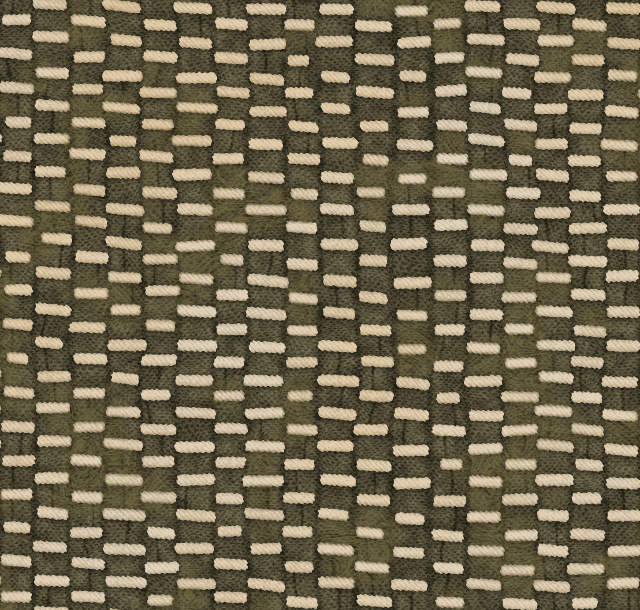
Write a Shadertoy shader that draws this texture.

```glsl
// Olive plain-weave cloth crossed by staggered columns of short twisted cream cords.

const vec2  REPEATS      = vec2(18.0, 18.0);  // columns across, cords down each column
const float CELL_ASPECT  = 1.05;              // cell width over cell height
const float CORD_LENGTH  = 0.525;             // half length, in cell heights
const float CORD_HEIGHT  = 0.165;             // half height
const float CORD_ROUND   = 0.12;              // corner radius
const float CORD_TILT    = 0.035;             // mean downward slope to the right
const float STRANDS      = 6.2;               // strands per cell height
const float STRAND_SLANT = 1.0;
const float THREADS      = 11.0;              // cloth threads per cell
const float FUZZ_AMOUNT  = 0.75;

const vec3 CLOTH_DEEP  = vec3(0.15, 0.14, 0.09);
const vec3 CLOTH_DARK  = vec3(0.25, 0.23, 0.16);
const vec3 CLOTH_MID   = vec3(0.34, 0.32, 0.23);
const vec3 CLOTH_LIGHT = vec3(0.45, 0.42, 0.31);
const vec3 FUZZ_COLOR  = vec3(0.41, 0.37, 0.22);
const vec3 CORD_SHADE  = vec3(0.58, 0.51, 0.39);
const vec3 CORD_MID    = vec3(0.78, 0.72, 0.61);
const vec3 CORD_LIGHT  = vec3(0.88, 0.83, 0.75);

float hash(vec2 p) {
    p = fract(p * vec2(0.1031, 0.1137));
    p += dot(p, p.yx + 33.33);
    return fract((p.x + p.y) * p.x * 97.31);
}

float noise(vec2 p) {
    vec2 i = floor(p), f = fract(p);
    f = f * f * (3.0 - 2.0 * f);
    i += 100.0;
    return mix(mix(hash(i), hash(i + vec2(1, 0)), f.x),
               mix(hash(i + vec2(0, 1)), hash(i + vec2(1, 1)), f.x), f.y);
}

float roundBox(vec2 p, vec2 halfSize, float r) {
    vec2 q = abs(p) - halfSize + r;
    return length(max(q, 0.0)) + min(max(q.x, q.y), 0.0) - r;
}

// Column centres bunch slightly toward the right of the cloth.
float columnCentre(float col) {
    float bunch = (col - 13.0) / 2.5;
    return col + 0.47 + 0.18 * exp(-bunch * bunch);
}

// Alternate columns are shifted by half a repeat, with a slow sag.
float columnOffset(float col) {
    float odd = mod(col, 2.0);
    return 0.59 - 0.49 * odd + 0.14 * smoothstep(0.0, 8.0, col)
         + 0.05 * (hash(vec2(col, 7.0)) - 0.5);
}

// Fine over-and-under cloth, bent by noise and creased cell by cell.
vec3 clothColor(vec2 p, vec2 cell, vec2 local) {
    vec2 bend = vec2(noise(p * 1.7), noise(p * 1.7 + 40.0)) - 0.5;
    vec2 w = (p + bend * 0.22) * THREADS;
    w.y += 1.2 * (hash(cell) - 0.5) * local.x * THREADS * 0.25;
    float knots = sin(w.x * 3.14159) * sin(w.y * 3.14159);
    float ribs = cos(w.y * 6.28318);
    float grain = noise(p * 26.0) - 0.5;
    float tone = 0.46 + 0.20 * knots + 0.10 * ribs + 0.55 * grain
               + 0.40 * (noise(p * 3.1 + 9.0) - 0.5);

    // Dark seams between columns and an occasional vertical crease.
    tone -= 0.26 * smoothstep(0.34, 0.54, abs(local.x));
    float crease = local.x - 0.5 * (hash(cell + 21.0) - 0.5) - 0.15 * bend.x;
    tone -= 0.42 * step(0.62, hash(cell + 5.0)) * exp(-crease * crease * 500.0);

    vec3 c = mix(CLOTH_DEEP, CLOTH_DARK, smoothstep(-0.15, 0.22, tone));
    c = mix(c, CLOTH_MID, smoothstep(0.18, 0.50, tone));
    return mix(c, CLOTH_LIGHT, smoothstep(0.48, 0.85, tone));
}

// Twisted strands on a rounded cord.
vec3 cordColor(vec2 q, vec2 id, vec2 p) {
    float s = fract(q.x * STRANDS - q.y * STRANDS * STRAND_SLANT + hash(id + 3.0));
    float ridge = sqrt(4.0 * s * (1.0 - s));
    float roundness = 1.0 - pow(abs(q.y + 0.02) / CORD_HEIGHT, 2.0);
    float light = 0.18 + 0.36 * ridge + 0.40 * roundness
                + 0.30 * (noise(p * 24.0) - 0.5) + 0.16 * (hash(id + 8.0) - 0.5);
    vec3 c = mix(CORD_SHADE, CORD_MID, smoothstep(0.05, 0.62, light));
    c = mix(c, CORD_LIGHT, smoothstep(0.58, 0.95, light));
    return c * mix(vec3(1.0), vec3(1.0, 0.96, 0.88), noise(p * 0.3 + 60.0));
}

void mainImage(out vec4 fragColor, in vec2 fragCoord) {
    vec2 uv = fragCoord / iResolution.xy;
    vec2 p = vec2(uv.x, 1.0 - uv.y) * REPEATS;
    float pixel = REPEATS.y / iResolution.y;
    vec2 wander = vec2(noise(p * 0.7 + 15.0), noise(p * 0.45 + 30.0)) - 0.5;
    vec2 g = p + wander * vec2(0.20, 0.16);

    // Nearest cord among this column and its neighbours.
    float nearest = 10.0, seam = 10.0;
    vec2 cordPos = vec2(0.0), cordId = vec2(0.0);
    vec2 cell = vec2(0.0), local = vec2(0.0);
    for (float k = -1.0; k <= 1.0; k++) {
        float col = floor(g.x) + k;
        float y = g.y - columnOffset(col);
        vec2 id = vec2(col, floor(y + 0.5)) + 20.0;
        vec2 q = vec2((g.x - columnCentre(col)) * CELL_ASPECT, y + 20.0 - id.y);
        if (abs(q.x) < seam) {
            seam = abs(q.x);
            local = q;
            cell = vec2(id.x, floor(y) + 50.0);
        }
        q += 0.09 * (vec2(hash(id), hash(id + 11.0)) - 0.5);
        q.y -= q.x * (CORD_TILT + 0.12 * (hash(id + 17.0) - 0.5));
        float halfLength = CORD_LENGTH + 0.09 * (hash(vec2(col + 20.0, 2.0)) - 0.5)
                         + 0.025 * (2.0 * mod(col, 2.0) - 1.0)
                         - 0.16 * pow(hash(id + 29.0), 4.0);
        float scallop = 0.012 * cos(6.28318 * STRANDS * (q.x - q.y * STRAND_SLANT));
        float d = roundBox(q, vec2(halfLength, CORD_HEIGHT), CORD_ROUND) + scallop;
        if (d < nearest) { nearest = d; cordPos = q; cordId = id; }
    }

    // Cloth, with shade gathered around and below each cord.
    vec3 color = clothColor(p, cell, local);
    float below = 0.75 + 0.25 * sign(cordPos.y);
    color *= 1.0 - 0.50 * below * exp(-max(nearest, 0.0) * 16.0);

    // Loose olive fibres in scattered worn patches.
    vec2 f = p + 1.1 * vec2(noise(p * 1.3 + 70.0), noise(p * 1.3 + 90.0));
    float fibre = 1.0 - abs(2.0 * noise(f * vec2(6.0, 17.0)) - 1.0);
    float worn = smoothstep(0.50, 0.80, noise(p * 0.95 + 55.0));
    float fuzz = FUZZ_AMOUNT * worn * (0.35 + 0.65 * fibre * fibre);
    color = mix(color, FUZZ_COLOR * (0.62 + 0.5 * fibre), fuzz);

    // Cords, with fibres creeping over their rims.
    float edge = nearest + 0.035 * (noise(p * 15.0) - 0.5);
    float cover = 1.0 - smoothstep(-pixel * 0.7, pixel * 0.7, edge);
    cover *= 1.0 - 0.8 * fuzz * smoothstep(-0.09, 0.0, nearest);
    color = mix(color, cordColor(cordPos, cordId, p), cover);

    fragColor = vec4(color, 1.0);
}
```
